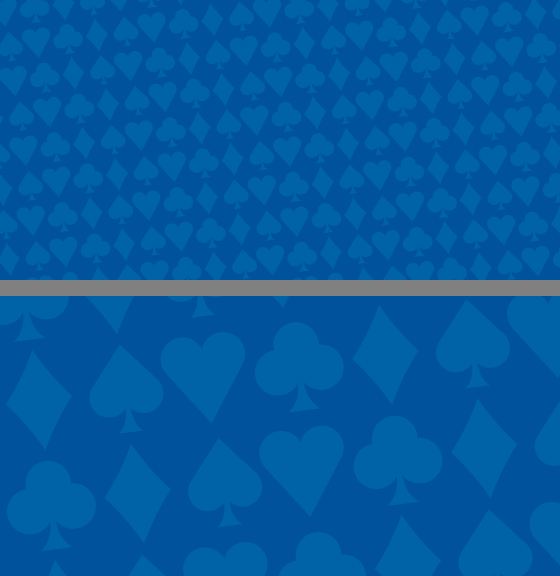
Top, the full canvas; bottom, a detail of the centre.
A Shadertoy shader for this pattern:

```glsl
// Tone-on-tone card suits on a tilted grid: club, diamond, spade, heart along
// each row, with odd rows shifted by one suit and a slight sideways sway.
// Each suit is a signed distance built from teardrops, discs and a flared foot.

const float TAU = 6.28318;
const float CELLS_HIGH = 9.614;          // column spacings per canvas height
const float ROW_STEP = 1.208;            // row spacing, in column spacings
const float TILT = 0.130;
const vec2 FIRST_CLUB = vec2(2.374, 8.287);
const vec3 GROUND = vec3(0.0, 0.32, 0.61);
const vec3 SUIT_BLUE = vec3(0.0, 0.39, 0.66);

// Disc at 'center' drawn out along tangents to a sharp 'tip'
float sdTeardrop(vec2 p, vec2 center, float radius, vec2 tip) {
    vec2 axis = tip - center;
    float len = length(axis);
    axis /= len;
    p -= center;
    vec2 q = vec2(abs(p.x * axis.y - p.y * axis.x), dot(p, axis));
    float slope = radius / len;
    float side = sqrt(1.0 - slope * slope);
    float k = dot(q, vec2(-slope, side));
    if (k < 0.0) return length(q) - radius;
    if (k > side * len) return length(q - vec2(0.0, len));
    return dot(q, vec2(side, slope)) - radius;
}

// Stem that widens towards a flat foot
float sdFoot(vec2 p, float top, float bottom, float neck, float foot) {
    float t = clamp((top - p.y) / (top - bottom), 0.0, 1.0);
    float halfWidth = mix(neck, foot, t * t * t * t);
    float span = abs(p.y - 0.5 * (top + bottom)) - 0.5 * (top - bottom);
    return max((abs(p.x) - halfWidth) * 0.8, span);
}

float sdClub(vec2 p) {
    float x = abs(p.x);
    float lobes = min(length(p - vec2(0.0, 0.245)),
                      length(vec2(x - 0.25, p.y + 0.045))) - 0.26;
    return min(lobes, sdFoot(p, 0.0, -0.51, 0.03, 0.18));
}

// Rhombus with sides pulled in by 'pinch'
float sdDiamond(vec2 p, vec2 halfSize, float pinch) {
    p = abs(p);
    vec2 normal = normalize(halfSize.yx);
    float t = clamp(0.5 + 0.5 * (p.x / halfSize.x - p.y / halfSize.y), 0.0, 1.0);
    return dot(p - vec2(0.0, halfSize.y), normal) + pinch * 4.0 * t * (1.0 - t);
}

float sdSpade(vec2 p) {
    vec2 q = vec2(abs(p.x), p.y);
    float leaf = sdTeardrop(q, vec2(0.2, -0.08), 0.225, vec2(0.0, 0.51));
    return min(leaf, sdFoot(p, -0.1, -0.5, 0.03, 0.14));
}

float sdHeart(vec2 p) {
    return sdTeardrop(vec2(abs(p.x), p.y), vec2(0.235, 0.25), 0.25, vec2(0.0, -0.52));
}

float sdSuit(vec2 p, int suit) {
    if (suit == 0) return sdClub(p);
    if (suit == 1) return sdDiamond(p, vec2(0.383, 0.576), 0.02);
    if (suit == 2) return sdSpade(p);
    return sdHeart(p + vec2(0.075, 0.0));
}

vec2 rotate(vec2 p, float angle) {
    float c = cos(angle), s = sin(angle);
    return vec2(c * p.x - s * p.y, s * p.x + c * p.y);
}

// Distance to the nearest suit; neighbours are included as suits overhang cells
float sdSuitGrid(vec2 p) {
    float row = floor(0.5 - p.y / ROW_STEP);
    p.y += row * ROW_STEP;
    p.x -= 0.045 * sin(TAU * (row - 1.2) / 7.0);
    float nearestColumn = floor(p.x + 0.5);
    float d = 1e3;
    for (int k = -1; k <= 1; k++) {
        float column = nearestColumn + float(k);
        int suit = (int(column) + (int(row) & 1)) & 3;
        d = min(d, sdSuit(p - vec2(column, 0.0), suit));
    }
    return d;
}

void mainImage(out vec4 fragColor, in vec2 fragCoord) {
    float pixel = CELLS_HIGH / iResolution.y;
    vec2 p = rotate(fragCoord * pixel - FIRST_CLUB, -TILT);
    float ink = 1.0 - smoothstep(-0.7 * pixel, 0.7 * pixel, sdSuitGrid(p));
    fragColor = vec4(mix(GROUND, SUIT_BLUE, ink), 1.0);
}
```
